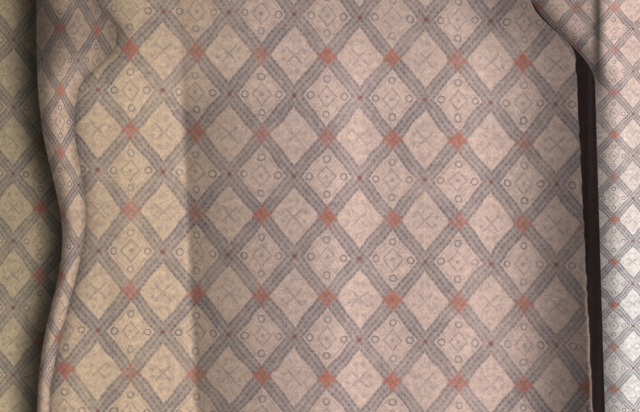
A Shadertoy shader for this texture:

```glsl
// Soft knitted garment: a lattice of dotted grey-blue bands around two kinds of
// diamond, with coral flowers at the crossings. Each cell is folded by symmetry;
// body, sleeves and dark gap are layered by curved edges, then shaded as cloth.
#define PERIOD vec2(0.159, 0.1955)
#define ANCHOR vec2(0.794, 0.668)
#define TILT 0.033
#define BAND_HALF 0.135
#define DYE 0.85
#define GRAIN 0.20
#define WARP 0.006
#define WOOL vec3(0.84, 0.725, 0.67)
#define SLATE vec3(0.47, 0.44, 0.46)
#define CORAL vec3(0.74, 0.43, 0.36)
#define GAP vec3(0.15, 0.12, 0.115)

float hash(vec2 p) {
    vec3 h = fract(vec3(p.xyx) * 0.1031);
    h += dot(h, h.yzx + 33.33);
    return fract((h.x + h.y) * h.z);
}

float noise(vec2 p) {
    vec2 i = floor(p), f = fract(p);
    f = f * f * (3.0 - 2.0 * f);
    return mix(mix(hash(i), hash(i + vec2(1, 0)), f.x),
               mix(hash(i + vec2(0, 1)), hash(i + vec2(1, 1)), f.x), f.y);
}

float bump(float x, float center, float width) {
    float d = (x - center) / width;
    return exp(-d * d);
}

// 1 where the distance is negative, with a soft edge
float fill(float d) { return 1.0 - smoothstep(-0.0025, 0.0025, d); }

float ring(vec2 p, float radius) { return fill(abs(length(p) - radius) - 0.0018); }

// Dyed wool at q, with the lattice origin on a coral flower
vec3 knit(vec2 q, vec3 wool) {
    q += WARP * (vec2(noise(q * 28.0), noise(q * 28.0 + 71.0)) - 0.5);
    vec2 c = q / PERIOD;
    float wear = 0.65 + 0.5 * noise(q * 17.0 + 5.0);
    vec2 m = abs(fract(c + 0.5) - 0.5);
    vec2 k = m * PERIOD;
    vec2 ornate = abs(k - vec2(0.0, 0.5 * PERIOD.y));
    vec2 plain = abs(k - vec2(0.5 * PERIOD.x, 0.0));

    // bands: three dotted strands along both diagonals
    float d = min(abs(m.x - m.y), min(m.x + m.y, 1.0 - m.x - m.y));
    float band = 1.0 - smoothstep(BAND_HALF - 0.025, BAND_HALF + 0.025, d);
    float strands = 0.5 + 0.5 * cos(d * 6.2832 / 0.105);
    float dots = 0.5 + 0.5 * cos((m.x + m.y) * 6.2832 * 11.0);
    float dye = band * (0.42 + 0.3 * strands * (0.5 + dots));

    // ornate diamond: four small rings, a nested rhombus and a centre dot
    float rhombus = ornate.x + ornate.y * 0.85;
    float motif = ring(ornate - vec2(0.041, 0.0), 0.0075)
                + ring(ornate - vec2(0.0, 0.043), 0.0075)
                + 0.55 * fill(abs(rhombus - 0.022) - 0.0025)
                + 0.6 * fill(length(ornate) - 0.005)
                + 0.3 * fill(abs(rhombus - 0.052) - 0.002);
    // plain diamond: a faint cross with small petals
    motif += 0.45 * fill(abs(plain.x - plain.y) - 0.004) * fill(plain.x + plain.y - 0.040)
           + 0.35 * fill(length(plain - vec2(0.026, 0.010)) - 0.005)
           + 0.25 * fill(length(plain - vec2(0.008, 0.038)) - 0.006);
    dye = max(dye, 0.7 * min(motif, 1.0));
    dye += 0.16 * (noise(q * 85.0) - 0.4);
    vec3 color = mix(wool, SLATE * (0.7 + 0.3 * wool / WOOL), clamp(dye * wear * DYE, 0.0, 0.9));

    // coral flowers, each with its own strength, and red knots between them
    float strength = 0.4 + 0.5 * hash(floor(c + 0.5) + 9.0);
    float petals = 0.020 + 0.004 * cos(4.0 * atan(k.y, k.x + 1e-5));
    float flower = 1.0 - smoothstep(petals - 0.007, petals + 0.005, length(k));
    float knot = fill(length(k - 0.5 * PERIOD) - 0.006);
    color = mix(color, CORAL, strength * flower * (0.6 + 0.4 * noise(q * 110.0)));
    return mix(color, CORAL * 0.75, 0.55 * knot);
}

void mainImage(out vec4 fragColor, in vec2 fragCoord) {
    vec2 p = fragCoord / iResolution.y;
    float x = p.x, y = p.y;
    vec2 q = p - ANCHOR;
    q.y += TILT * q.x;

    // curved outlines of the parts
    float backEdge = 0.088 + 0.063 * bump(y, 0.42, 0.22);
    float sleeveEdge = mix(0.12, 0.21, smoothstep(0.0, 0.5, y)) - 0.03 * bump(y, 0.7, 0.13)
                     + 0.075 * smoothstep(0.78, 0.9, y) - 0.05 * smoothstep(0.92, 1.0, y);
    float bodyEdge = 1.44 - 0.05 * y - 0.10 * smoothstep(0.86, 1.0, y)
                   + 0.003 * (noise(vec2(y * 70.0, 3.0)) - 0.5);
    float rightEdge = 1.468 - 0.03 * y - 0.15 * smoothstep(0.8, 1.02, y);

    // body: sharp vertical fold, soft highlights, darker sides
    float fold = x - (0.475 - 0.045 * y);
    float foldDepth = 0.30 * (1.0 - 0.75 * smoothstep(0.70, 0.92, y));
    float light = 0.97 - foldDepth * smoothstep(-0.008, 0.012, fold) * exp(-max(fold, 0.0) / 0.25);
    light += 0.10 * bump(x, 0.855, 0.06) * smoothstep(1.0, 0.7, y) + 0.04 * bump(x, 1.14, 0.06);
    light -= 0.10 * smoothstep(0.75, 1.0, y) + 0.06 * bump(x, 0.28, 0.03);
    light *= 1.0 - 0.38 * exp(-max(x - sleeveEdge, 0.0) / 0.025);
    light *= 1.0 - 0.5 * smoothstep(0.24, 0.0, bodyEdge - x) * (1.1 - 0.5 * y);
    vec3 warmWool = mix(WOOL * vec3(0.98, 0.98, 0.89), WOOL, smoothstep(0.3, 0.75, x));
    vec3 body = knit(q, warmWool) * light;
    float hem = bump(x, bodyEdge - 0.003, 0.004) * smoothstep(0.4, 0.2, y);
    body = mix(body, WOOL * 0.8, 0.6 * hem);
    vec3 color = mix(GAP * (0.8 + 0.4 * noise(p * vec2(90.0, 5.0))), body, fill(x - bodyEdge));

    // right sleeve: pale outer side and a crease under the arm
    vec3 pale = mix(WOOL, vec3(0.90, 0.87, 0.84), smoothstep(1.0, 0.2, y));
    float rightLight = mix(0.62, 1.05, smoothstep(0.0, 0.07, x - rightEdge));
    rightLight *= 1.0 - 0.5 * bump(x, 1.452, 0.014) * smoothstep(0.72, 0.9, y);
    rightLight *= 1.0 - 0.22 * smoothstep(0.78, 0.9, y) * fill(x - 1.455);
    vec3 rightSleeve = knit((p - vec2(1.49, 0.57)) * vec2(1.7, 1.9), pale) * rightLight;
    color = mix(color, rightSleeve, fill(rightEdge - x));

    // left sleeve, rounded, over the shaded back panel
    float across = clamp((x - backEdge) / (sleeveEdge - backEdge), 0.0, 1.0);
    float round = 0.48 + 0.46 * smoothstep(0.0, 0.6, across) - 0.16 * smoothstep(0.75, 1.0, across);
    round *= 1.0 - 0.22 * smoothstep(0.75, 0.95, y);
    vec3 sleeve = knit((q + vec2(0.03, 0.06)) * vec2(1.8, 1.3), WOOL * vec3(0.97, 0.96, 0.90)) * round;
    color = mix(color, sleeve, fill(x - sleeveEdge));
    float shadow = mix(0.26, 0.88, smoothstep(0.0, 0.085, backEdge - x)) * (1.0 - 0.2 * y);
    vec3 back = knit(q * 1.2 + 0.04, WOOL * vec3(0.94, 0.96, 0.84)) * shadow;
    color = mix(color, back, fill(x - backEdge));

    // felted nap
    float nap = 0.6 * noise(p * 230.0) + 0.4 * noise(p * 95.0) - 0.5;
    fragColor = vec4(clamp(color * (1.0 + GRAIN * nap), 0.0, 1.0), 1.0);
}
```
